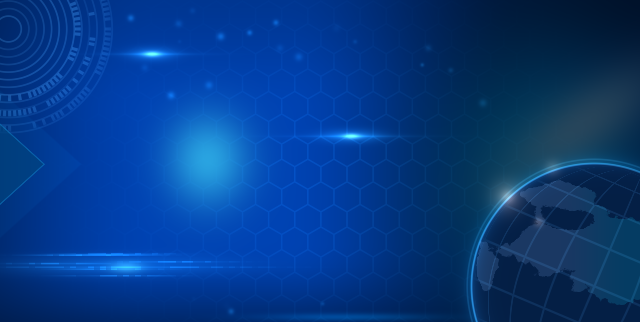
A Shadertoy shader for this background:

```glsl
#define NAVY vec3(0.0, 0.09, 0.24)
#define BLUE vec3(0.0, 0.26, 0.70)
#define TEAL vec3(0.0, 0.28, 0.40)
#define HAZE vec3(0.20, 0.29, 0.36)
#define CYAN vec3(0.17, 0.66, 0.89)
#define ORB vec2(0.644, 0.503)
#define DIAL vec2(0.026, 0.91)
#define GLOBE vec2(1.843, 0.111)
#define GLOBE_RADIUS 0.381
#define HEX_WIDTH 0.081
#define SPARKS 22

float hash(vec2 p) {
    vec3 q = fract(vec3(p.xyx) * 0.1031);
    q += dot(q, q.yzx + 33.33);
    return fract((q.x + q.y) * q.z);
}

float noise(vec2 p) {
    vec2 i = floor(p), f = fract(p);
    f = f * f * (3.0 - 2.0 * f);
    return mix(mix(hash(i), hash(i + vec2(1, 0)), f.x),
               mix(hash(i + vec2(0, 1)), hash(i + vec2(1, 1)), f.x), f.y);
}

float fbm(vec2 p) {
    float sum = 0.0, amp = 0.5;
    for (int i = 0; i < 5; i++) {
        sum += amp * noise(p);
        p = p * 2.1 + 7.3;
        amp *= 0.5;
    }
    return sum;
}

// Elliptic soft spot
float glow(vec2 p, vec2 centre, vec2 size) {
    vec2 d = (p - centre) / size;
    return exp(-dot(d, d));
}

float stroke(float d, float halfWidth, float px) {
    return 1.0 - smoothstep(halfWidth, halfWidth + 1.2 * px, abs(d));
}

vec3 flare(vec2 p, vec2 centre, float reach) {
    vec2 d = abs(p - centre);
    float streak = exp(-d.x / reach - d.y / 0.004);
    return CYAN * (0.55 * streak + 0.30 * glow(p, centre, vec2(reach, 0.02)))
         + vec3(0.35, 0.45, 0.25) * glow(p, centre, vec2(0.025, 0.008));
}

float hexGrid(vec2 p, float px) {
    vec2 cell = vec2(1.0, 1.7320508);
    vec2 a = mod(p + 0.5 * cell, cell) - 0.5 * cell;
    vec2 b = mod(p, cell) - 0.5 * cell;
    vec2 h = abs(dot(a, a) < dot(b, b) ? a : b);
    return stroke(max(h.x, dot(h, vec2(0.5, 0.8660254))) - 0.5, 0.006, px);
}

// Concentric lines and bands of radial ticks
float dial(vec2 p, float px) {
    float r = length(p), angle = atan(p.y, p.x), sum = 0.0;
    for (int i = 0; i < 13; i++) {
        float k = float(i), radius = 0.04 + 0.0235 * k;
        sum += stroke(r - radius, 0.0008, px) * (0.25 + 0.5 * hash(vec2(k, 3.0)));
        float count = floor(radius * 420.0);
        float turn = (angle / 6.2831853 + 0.5) * count;
        float on = step(0.3, hash(vec2(floor(turn), k)));
        float tick = stroke(fract(turn) - 0.5, 0.18, px * count / (6.2831853 * radius));
        float band = step(0.17, radius) * step(0.5, fract(k * 0.5 + 0.25));
        sum += 0.75 * band * on * tick * stroke(r - radius - 0.011, 0.007, px);
    }
    return sum * (1.0 - smoothstep(0.22, 0.40, r));
}

vec3 globeSurface(vec2 q, float px) {
    float z = sqrt(max(1.0 - dot(q, q), 0.001));
    // Land masses with ragged coasts
    float mass = glow(q, vec2(-0.25, 0.30), vec2(0.50, 0.28)) + glow(q, vec2(-0.32, 0.76), vec2(0.30, 0.11))
               + glow(q, vec2(0.28, 0.22), vec2(0.32, 0.40)) + 0.8 * glow(q, vec2(-0.88, 0.2), vec2(0.09, 0.25));
    mass -= 0.7 * glow(q, vec2(-0.17, 0.52), vec2(0.16, 0.07));
    float land = smoothstep(0.49, 0.54, mass + 0.9 * (fbm(q * 7.0 + 4.0) - 0.5));
    vec3 ground = mix(vec3(0.11, 0.23, 0.40), vec3(0.02, 0.25, 0.40), smoothstep(-0.3, 0.3, q.x));
    vec3 col = mix(vec3(0.015, 0.12, 0.27), ground, land * 0.9);
    // Tilted meridians and parallels
    vec3 s = vec3(mat2(0.92, 0.39, -0.39, 0.92) * q, z);
    vec2 grid = vec2(atan(s.x, s.z), asin(clamp(s.y, -1.0, 1.0))) / 0.33;
    vec2 line = abs(fract(grid) - 0.5);
    float lines = max(stroke(0.5 - line.x, 0.012, px * 9.0), stroke(0.5 - line.y, 0.012, px * 9.0));
    col += vec3(0.07, 0.13, 0.17) * lines * 0.55 * smoothstep(0.1, 0.5, z);
    float rim = pow(1.0 - z, 4.0) * smoothstep(0.5, -0.8, q.x - 0.3 * q.y);
    return col + vec3(0.05, 0.22, 0.36) * rim;
}

void mainImage(out vec4 fragColor, in vec2 fragCoord) {
    float px = 1.0 / iResolution.y;
    vec2 p = fragCoord * px;
    p.x *= 1.9845 * iResolution.y / iResolution.x;

    // Backdrop
    float lit = smoothstep(-0.45, 0.5, p.x) * (1.0 - smoothstep(0.88, 1.62, p.x));
    lit *= smoothstep(-0.18, 0.25, p.y) * (1.0 - 0.3 * smoothstep(0.65, 1.05, p.y));
    vec3 col = mix(NAVY, BLUE, lit);
    col *= 1.0 - 0.35 * smoothstep(1.3, 1.98, p.x) * smoothstep(0.65, 1.0, p.y);
    col = mix(col, TEAL, 0.85 * glow(p, vec2(1.68, 0.45), vec2(0.33, 0.38)));
    vec2 tilted = mat2(0.82, -0.57, 0.57, 0.82) * (p - vec2(1.80, 0.61));
    col = mix(col, HAZE, 0.75 * glow(tilted, vec2(0), vec2(0.27, 0.10)));
    col += CYAN * 0.09 * hexGrid((p - vec2(0.914, 0.529)) / HEX_WIDTH, px / HEX_WIDTH)
         * glow(p, vec2(1.0, 0.45), vec2(0.45, 0.4));
    col = mix(col, CYAN, 0.95 * glow(p, ORB, vec2(0.125, 0.14)));

    // Left dial and arrow panels
    col += vec3(0.12, 0.20, 0.22) * dial(p - DIAL, px);
    float edge = p.x + abs(p.y - 0.49) * 1.1 - 0.137;
    col = mix(col, vec3(0.0, 0.24, 0.46), 0.65 * (1.0 - smoothstep(0.0, 1.5 * px, edge)));
    col += vec3(0.03, 0.12, 0.14) * stroke(edge, 0.001, px);
    col += vec3(0.0, 0.025, 0.03) * (1.0 - smoothstep(0.0, 0.01, edge - 0.11));

    // Floating sparks
    for (int i = 0; i < SPARKS; i++) {
        float k = float(i);
        vec2 spot = vec2(0.4 + 1.1 * hash(vec2(k, 1.7)), 1.0 - 0.36 * hash(vec2(k, 8.1)));
        if (i % 6 == 0) spot.y = 0.03 + 0.07 * hash(vec2(k, 5.0));
        col += CYAN * 0.28 * hash(vec2(k, 4.4)) * glow(p, spot, vec2(0.005 + 0.007 * hash(vec2(k, 6.0))));
    }

    // Lens flares and horizontal streaks
    col += flare(p, vec2(0.472, 0.832), 0.065) + flare(p, vec2(1.09, 0.577), 0.085);
    col += vec3(0.14, 0.27, 0.20) * glow(p, vec2(0.392, 0.17), vec2(0.05, 0.018));
    col += CYAN * 0.2 * glow(p, vec2(0.36, 0.175), vec2(0.32, 0.03));
    for (int i = 0; i < 8; i++) {
        float k = float(i), y = 0.17 + (i == 0 ? 0.0 : 0.085 * (hash(vec2(k, 2.0)) - 0.5));
        float x = i == 0 ? 0.4 : 0.1 + 0.45 * hash(vec2(k, 9.0));
        float dash = 0.4 + 0.6 * step(0.4, hash(vec2(floor(p.x * 55.0), k)));
        col += CYAN * 0.28 * dash * stroke(p.y - y, 0.0006, px) * glow(p, vec2(x, y), vec2(i == 0 ? 0.32 : 0.14, 1.0));
    }
    col += TEAL * 0.5 * glow(p, vec2(1.08, 0.015), vec2(0.25, 0.012));

    // Globe with atmosphere and sunlit rim
    vec2 q = (p - GLOBE) / GLOBE_RADIUS;
    float r = length(q), side = smoothstep(-0.9, 0.8, q.y - q.x);
    col += vec3(0.02, 0.13, 0.20) * exp(-max(r - 1.0, 0.0) * 18.0) * side;
    col = mix(globeSurface(q, px), col, smoothstep(0.995, 0.995 + 4.0 * px, r));
    col += vec3(0.10, 0.24, 0.30) * side * (stroke(r - 1.0, 0.002, 3.0 * px) + 0.4 * stroke(r - 1.035, 0.001, 3.0 * px));
    vec3 warm = vec3(0.32, 0.22, 0.16);
    col += warm * (0.75 * glow(p, vec2(1.572, 0.389), vec2(0.05)) + 0.7 * glow(p, vec2(1.575, 0.388), vec2(0.02)));
    col += warm * (0.5 * glow(p, vec2(1.714, 0.477), vec2(0.025)) + 0.6 * glow(p, vec2(1.67, 0.31), vec2(0.015)));
    fragColor = vec4(clamp(col, 0.0, 1.0), 1.0);
}
```
